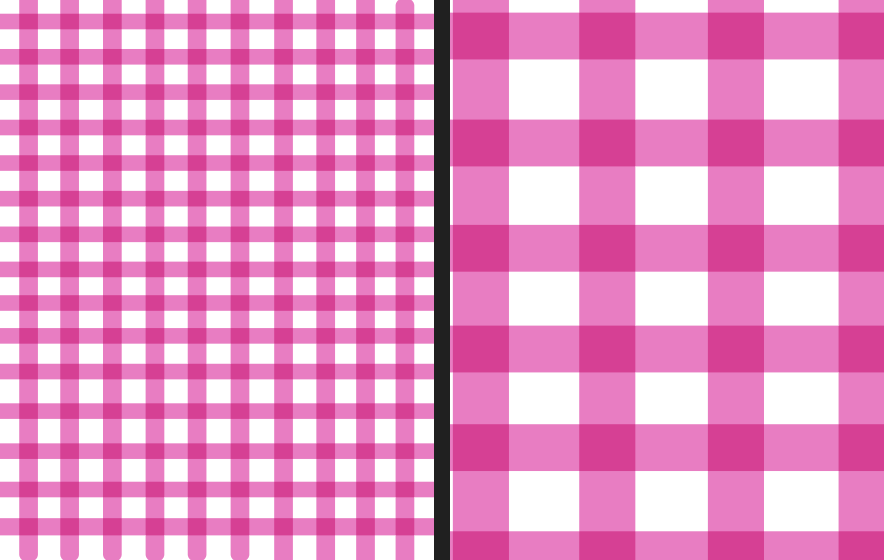
Left, the full canvas; right, a detail of the centre.
A WebGL 2 fragment shader for this pattern:

```glsl
#version 300 es
precision highp float;
// Pink gingham: ten upright and fifteen level translucent bands, unevenly spaced by hand.

uniform vec2 u_resolution;
out vec4 outColor;

// Signed distance to a box with rounded corners
float roundedBox(vec2 p, vec2 halfSize, float radius) {
    vec2 q = abs(p) - halfSize + radius;
    return length(max(q, 0.0)) + min(max(q.x, q.y), 0.0) - radius;
}

// Centre of an upright band, with a slow and a quick drift in the spacing
float columnCentre(float i) {
    return 41.3 + 57.25 * i + 3.0 * cos(0.7 * (i - 6.2)) + 1.2 * cos(1.42 * (i - 2.5));
}

// Centre of a level band, counted from the top; rows bunch up around the tenth
float rowCentre(float j) {
    float bunch = (j - 9.7) / 1.9;
    return 29.5 + 49.5 * j - 5.0 * sin(3.14159 * j / 14.0) - 11.3 * exp(-bunch * bunch);
}

void main() {
    // Canvas of 594 by 768 units, y running down from the top
    vec2 uv = gl_FragCoord.xy / u_resolution;
    vec2 p = vec2(uv.x, 1.0 - uv.y) * vec2(594.0, 768.0);
    float pixel = 768.0 / u_resolution.y;

    // Upright bands: the first six end round at the bottom, the last at the top
    float columnDist = 1e3;
    for (int i = 0; i < 10; i++) {
        float top = i == 9 ? -2.0 : -40.0;
        float bottom = i < 6 ? 770.0 : 810.0;
        vec2 centre = vec2(columnCentre(float(i)), 0.5 * (top + bottom));
        vec2 halfSize = vec2(12.8, 0.5 * (bottom - top));
        columnDist = min(columnDist, roundedBox(p - centre, halfSize, 10.0));
    }

    // Level bands: the lowest is slightly thicker
    float rowDist = 1e3;
    for (int j = 0; j < 15; j++) {
        float halfHeight = j == 14 ? 11.8 : 10.7;
        rowDist = min(rowDist, abs(p.y - rowCentre(float(j))) - halfHeight);
    }

    // Smooth coverage, with a deeper tone where the bands cross
    float column = clamp(0.5 - columnDist / pixel, 0.0, 1.0);
    float row = clamp(0.5 - rowDist / pixel, 0.0, 1.0);
    vec3 white = vec3(1.0);
    vec3 pink = vec3(0.91, 0.49, 0.76);
    vec3 magenta = vec3(0.84, 0.25, 0.58);
    vec3 color = mix(white, pink, max(column, row));
    color = mix(color, magenta, column * row);
    outColor = vec4(color, 1.0);
}
```
